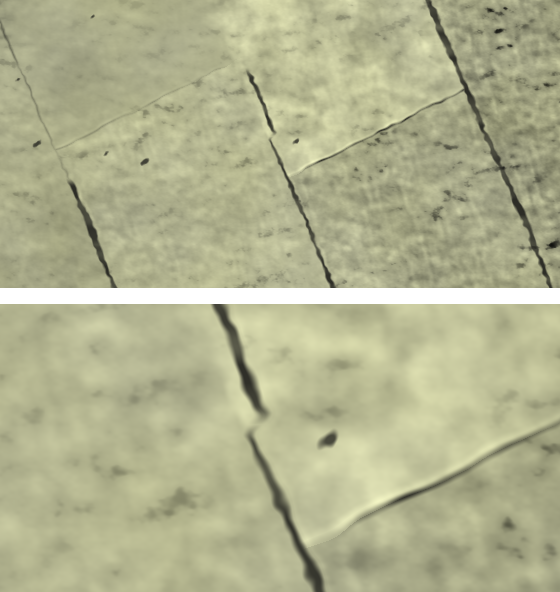
Top: the whole. Bottom: its middle third, enlarged.
A WebGL 1 fragment shader for this texture:

```glsl
precision highp float;
// Weathered pale stone paving: leaning slabs with staggered, broken joints.
uniform vec2 u_resolution;

#define SLAB_WIDTH 0.759
#define SLAB_LENGTH 2.136
#define LEAN 0.43
#define CROSS_SLOPE 0.5
#define STAGGER 0.497
#define JOINT_WIDTH 0.0062
#define CROSS_WIDTH 0.003
#define RELIEF 0.42
#define STREAKS 0.24
#define STONE vec3(0.692, 0.697, 0.556)
#define GAP vec3(0.15, 0.15, 0.13)

float hash(vec2 p) {
  vec3 q = fract(p.xyx * 0.1031);
  q += dot(q, q.yzx + 33.33);
  return fract((q.x + q.y) * q.z);
}

float noise(vec2 p) {
  vec2 i = floor(p), f = fract(p);
  f = f * f * (3.0 - 2.0 * f);
  return mix(mix(hash(i), hash(i + vec2(1.0, 0.0)), f.x),
             mix(hash(i + vec2(0.0, 1.0)), hash(i + 1.0), f.x), f.y);
}

float fbm(vec2 p) {
  float sum = 0.0, amp = 0.5;
  for (int i = 0; i < 4; i++) {
    sum += amp * noise(p);
    p = mat2(1.6, 1.2, -1.2, 1.6) * p + 7.3;
    amp *= 0.5;
  }
  return sum / 0.9375;
}

// Uneven stagger of the cross joint in each column.
float alongSlab(float column, float v) {
  return v - 0.62 - STAGGER * column * (2.0 - column);
}

// Slab character: x tone, y roughness, z pale mottling.
vec3 slab(float column, float v) {
  float parity = mod(floor(alongSlab(column, v) / SLAB_LENGTH), 2.0);
  float c = clamp(column, -1.0, 2.0);
  vec3 lower = vec3(-0.065 * abs(c), clamp(0.4 + 0.3 * c, 0.25, 1.0), 0.25);
  vec3 upper = vec3(-0.05 + 0.12 * c, 0.12 + 0.2 * max(c, 0.0), 0.15 + 0.85 * max(c, 0.0));
  return mix(lower, upper, parity);
}

float band(float d, float halfWidth, float soft) {
  return 1.0 - smoothstep(halfWidth - soft, halfWidth + soft, abs(d));
}

// Small dark pits, one per chosen cell.
float pits(vec2 p, float soft) {
  vec2 cell = floor(p * 4.5);
  vec2 d = p - (cell + 0.2 + 0.6 * vec2(hash(cell + 3.1), hash(cell + 9.7))) / 4.5;
  d.y += 0.5 * d.x;
  float size = mix(0.004, 0.012, pow(hash(cell + 5.3), 3.0));
  float r = length(d * vec2(0.8, 1.1)) + 0.005 * (noise(p * 120.0) - 0.5);
  return step(0.86, hash(cell)) * (1.0 - smoothstep(size - soft, size + soft, r));
}

void main() {
  vec2 p = gl_FragCoord.xy / u_resolution.y;
  p.y = 1.0 - p.y;
  float soft = max(1.0 / u_resolution.y, 0.0045);
  // Slanted slab coordinates with ragged, wandering edges.
  float wander = 0.012 * (noise(vec2(p.y * 9.0, 2.0)) - 0.5) + 0.009 * (noise(p * 60.0) - 0.5);
  float u = (p.x - LEAN * p.y + 0.028 + wander) / SLAB_WIDTH;
  float v = p.y + CROSS_SLOPE * p.x + 0.010 * (noise(p * 28.0) - 0.5);
  float column = floor(u), line = floor(u + 0.5), outer = min(abs(line - 1.0), 1.0);
  float side = (u - line) * SLAB_WIDTH * 0.919;
  // Long joints open below a height that shifts from line to line.
  float start = 0.615 - 0.377 * line;
  float open = smoothstep(start - 0.005, start + 0.035, p.y);
  float below = p.y - start - 0.235;
  float crack = side - 0.026 * (1.0 - outer) * (1.0 - smoothstep(-0.015, 0.015, below));
  float pinch = band(below, 0.009, 0.014) * (1.0 - 0.7 * outer);
  float halfWidth = (JOINT_WIDTH + 0.0028 * outer) * (0.55 + 0.8 * noise(vec2(p.y * 26.0, line * 7.0)));
  float fill = 0.62 + 0.45 * noise(vec2(p.y * 34.0, line * 5.0 + 3.0));
  float gap = open * (1.0 - pinch) * min(fill, 0.95) * band(crack, halfWidth, soft);
  float worn = (1.0 - open) * (1.0 - step(0.5, line)) * band(side, 0.003, 0.006);
  worn *= 0.12 + 0.5 * noise(vec2(p.y * 26.0, 4.0)) * (1.3 - 1.6 * p.y);
  gap = max(gap, worn);
  // Cross joints: faint in even columns, open but broken in odd ones.
  float d = mod(alongSlab(column, v), SLAB_LENGTH);
  d = (d > 0.5 * SLAB_LENGTH ? d - SLAB_LENGTH : d) * 0.894;
  float odd = mod(column, 2.0), across = fract(u);
  float reach = mix(1.0 - smoothstep(0.86, 0.98, across), smoothstep(0.04, 0.18, across), odd);
  float crossDark = mix(0.22, 0.95, odd) * (0.35 + 0.75 * noise(vec2(p.x * 34.0, 1.0)));
  gap = max(gap, reach * crossDark * band(d, CROSS_WIDTH, soft));
  // Slab tones merge softly where a joint is closed.
  float blend = mix(0.06, 0.008, open);
  vec3 kind = mix(slab(line - 1.0, v), slab(line, v), smoothstep(-blend, blend, side));
  // Stone surface: stains, pale mottling, raking relief, chips and tooling streaks.
  float shade = kind.x + 0.20 * (fbm(p * 4.0) - 0.5);
  shade += kind.z * 0.42 * (fbm(p * 13.0 + 4.0) - 0.47);
  vec2 grain = vec2(p.x + 0.6 * p.y, p.y - 0.35 * p.x) * vec2(17.0, 25.0);
  float relief = fbm(grain) - fbm(grain + vec2(0.35, 0.4));
  shade += RELIEF * (0.2 + kind.y) * relief;
  shade -= 0.5 * kind.y * smoothstep(0.12, 0.34, -relief) * smoothstep(0.4, 0.65, fbm(p * 7.0 + 5.0));
  vec2 tooling = vec2((p.x - 0.3 * p.y) * 62.0, p.y * 10.0);
  float streak = noise(tooling + 2.5 * fbm(p * 9.0)) - 0.54;
  shade += STREAKS * kind.y * streak * (0.25 + fbm(p * 6.0 + 2.0));
  // Pale chipped lips beside the joints.
  float lip = open * band(crack - halfWidth - 0.008, 0.003, 0.006) * noise(p * 22.0);
  lip += (0.4 + 0.6 * odd) * band(d + 0.009, 0.003, 0.006) * (1.2 - across);
  shade += 0.13 * lip;
  vec3 color = STONE * (1.0 + shade);
  color.b += 0.04 * (fbm(p * 5.0 + 11.0) - 0.5);
  color = mix(color, GAP, clamp(max(gap, 0.8 * pits(p, soft)), 0.0, 1.0));
  gl_FragColor = vec4(color, 1.0);
}
```
